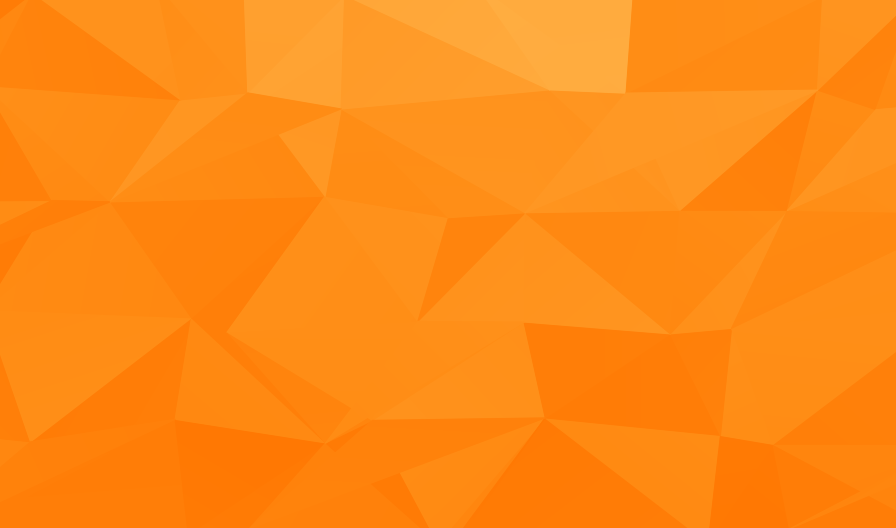
Write a WebGL 2 fragment shader that draws this background.

```glsl
#version 300 es
precision highp float;

uniform vec2 u_resolution;
out vec4 fragColor;

const vec3 DEEP_ORANGE = vec3(1.0, 0.47, 0.01);
const vec3 MID_ORANGE  = vec3(1.0, 0.55, 0.08);
const vec3 PALE_ORANGE = vec3(1.0, 0.72, 0.31);
const float MID_LEVEL = 0.32;

const vec2 CELL = vec2(0.25, 0.21);   // mesh spacing, in canvas heights
const vec2 JITTER = vec2(0.47, 0.13); // vertex offset, in cells
const float ROW_SHIFT = 0.025;
const float RISING_DIAGONALS = 0.7;   // share of cells split upwards to the right
const float MERGED_SHARE = 0.3;       // share of cells with two like facets
const float SHARD_SHARE = 0.22;       // share of cells that start a long shard
const float STEEP_SHARE = 0.25;       // share of shards that are steep and dark
const float SHARD_LIFT = 0.08;
const float STEEP_LIFT = -0.06;

const float BASE_LEVEL = -0.05;
const float FACET_SPREAD = 0.35;
const float FACET_SLOPE = 0.04;
const float GLOW_LEVEL = 0.9;
const vec2 GLOW_RADIUS = vec2(0.42, 0.34);
const vec2 GLOW_CENTRE = vec2(0.52, 1.02); // as a share of the canvas
const vec2 SEED = vec2(37.0, 91.0);

float hash(vec2 id, float salt) {
    vec3 q = fract(vec3(id + SEED, salt + 5.0) * vec3(0.1031, 0.1030, 0.0973));
    q += dot(q, q.yzx + 33.33);
    return fract((q.x + q.y) * q.z);
}

vec2 meshVertex(vec2 id) {
    vec2 offset = vec2(hash(id, 1.0), hash(id, 2.0)) * 2.0 - 1.0;
    return (id + JITTER * offset) * CELL;
}

float cross2(vec2 a, vec2 b) {
    return a.x * b.y - a.y * b.x;
}

// x: squared distance to the edge, y: signed side of it
vec2 edgeDistance(vec2 p, vec2 a, vec2 b, float winding) {
    vec2 edge = b - a;
    vec2 rel = p - a;
    vec2 gap = rel - edge * clamp(dot(rel, edge) / max(dot(edge, edge), 1e-6), 0.0, 1.0);
    return vec2(dot(gap, gap), winding * cross2(edge, rel));
}

float triangleDistance(vec2 p, vec2 a, vec2 b, vec2 c) {
    float winding = sign(cross2(b - a, c - a));
    vec2 d = min(min(edgeDistance(p, a, b, winding),
                     edgeDistance(p, b, c, winding)),
                     edgeDistance(p, c, a, winding));
    return -sqrt(d.x) * sign(d.y);
}

vec3 orangeRamp(float level) {
    vec3 low = mix(DEEP_ORANGE, MID_ORANGE, clamp(level / MID_LEVEL, 0.0, 1.0));
    return mix(low, PALE_ORANGE, clamp((level - MID_LEVEL) / (1.0 - MID_LEVEL), 0.0, 1.0));
}

// Flat facet lit by the glow at its centre, with a faint slope across it
vec3 facetColor(vec2 p, vec2 centre, vec2 id, float salt, float lift) {
    vec2 glowCentre = GLOW_CENTRE * vec2(u_resolution.x / u_resolution.y, 1.0);
    glowCentre.y += ROW_SHIFT;
    vec2 slope = vec2(hash(id, salt + 1.0), hash(id, salt + 2.0)) * 2.0 - 1.0;
    float level = BASE_LEVEL + lift
                + FACET_SPREAD * hash(id, salt)
                + GLOW_LEVEL * exp(-length((centre - glowCentre) / GLOW_RADIUS))
                + FACET_SLOPE * dot(slope, (p - centre) / CELL);
    return orangeRamp(level);
}

// Coverage fades just outside the edges, so neighbours join without seams
void paintFacet(inout vec3 color, vec2 p, vec2 a, vec2 b, vec2 c,
                vec2 id, float salt, float lift) {
    float pixel = 1.2 / u_resolution.y;
    float coverage = 1.0 - smoothstep(0.0, pixel, triangleDistance(p, a, b, c));
    if (coverage > 0.0)
        color = mix(color, facetColor(p, (a + b + c) / 3.0, id, salt, lift), coverage);
}

void main() {
    vec2 p = gl_FragCoord.xy / u_resolution.y + vec2(0.0, ROW_SHIFT);
    vec2 home = floor(p / CELL);
    vec3 color = MID_ORANGE;

    // Irregular mesh: each cell is split into two facets
    for (int j = -1; j <= 1; j++) {
        for (int i = -1; i <= 1; i++) {
            vec2 id = home + vec2(i, j);
            vec2 a = meshVertex(id), b = meshVertex(id + vec2(1, 0));
            vec2 c = meshVertex(id + vec2(1, 1)), d = meshVertex(id + vec2(0, 1));
            bool rising = hash(id, 3.0) < RISING_DIAGONALS;
            float secondSalt = hash(id, 7.0) < MERGED_SHARE ? 10.0 : 20.0;
            paintFacet(color, p, a, b, rising ? c : d, id, 10.0, 0.0);
            paintFacet(color, p, c, d, rising ? a : b, id, secondSalt, 0.0);
        }
    }

    // Long, slim shards that span several mesh vertices
    for (int j = -2; j <= 1; j++) {
        for (int i = -2; i <= 1; i++) {
            vec2 id = home + vec2(i, j);
            if (hash(id, 4.0) > SHARD_SHARE) continue;
            bool steep = hash(id, 6.0) < STEEP_SHARE;
            vec2 tip = steep ? vec2(1, 2) : vec2(2, 1);
            paintFacet(color, p, meshVertex(id), meshVertex(id + vec2(1, 1)),
                       meshVertex(id + tip), id, 30.0, steep ? STEEP_LIFT : SHARD_LIFT);
        }
    }
    fragColor = vec4(color, 1.0);
}
```
